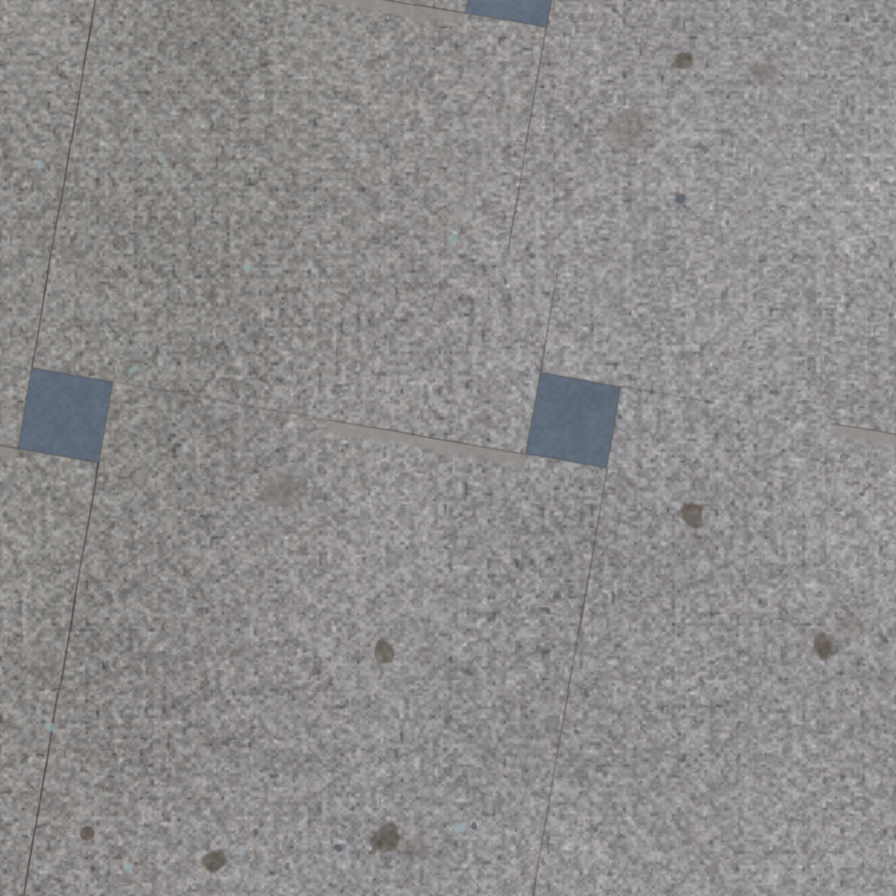
Give the GLSL for this texture, as a Shadertoy shader.

```glsl
const vec3 STONE_WARM = vec3(0.545, 0.538, 0.525);
const vec3 STONE_COOL = vec3(0.568, 0.560, 0.566);
const vec3 INSET      = vec3(0.385, 0.430, 0.485);
const vec3 JOINT      = vec3(0.300, 0.275, 0.260);
const vec3 GROUT      = vec3(0.565, 0.540, 0.515);
const vec3 STAIN      = vec3(0.310, 0.275, 0.235);
const vec3 FAINT      = vec3(0.450, 0.415, 0.385);
const vec3 PALE       = vec3(0.580, 0.680, 0.700);
const vec3 CHIP       = vec3(0.350, 0.380, 0.420);

const float TILT      = 0.171;                 // clockwise turn of the paving
const vec2  ORIGIN    = vec2(0.0727, 0.5365);  // centre of the first inset
const vec2  STEP_X    = vec2(0.560, 0.0911);   // inset to next inset, across
const vec2  STEP_Y    = vec2(-0.0911, 0.599);  // inset to next inset, up
const vec2  SLIP      = vec2(-0.059, -0.126);  // shift of the misplaced inset
const float INSET_HALF = 0.0458;
const float JOINT_HALF = 0.0011;
const vec2  ARM_LENGTH = vec2(0.236, 0.262);   // joint reach: across, up
const float GROUT_WIDTH = 0.018;

float hash(vec2 p) {
    return fract(sin(dot(p, vec2(127.1, 311.7))) * 43758.5453);
}

float noise(vec2 p) {
    vec2 i = floor(p), f = fract(p);
    f = f * f * (3.0 - 2.0 * f);
    return mix(mix(hash(i), hash(i + vec2(1, 0)), f.x),
               mix(hash(i + vec2(0, 1)), hash(i + vec2(1, 1)), f.x), f.y);
}

float fbm(vec2 p) {
    float sum = 0.0, amp = 0.5;
    for (int i = 0; i < 4; i++) {
        sum += amp * noise(p);
        p = p * 2.03 + 17.3;
        amp *= 0.5;
    }
    return sum / 0.9375;
}

// Irregular blots, at most one in each cell of a grid
float blots(vec2 p, float cells, float radius, float density, float soft, float seed) {
    vec2 id = floor(p * cells);
    vec2 key = id + seed;
    vec2 centre = (id + 0.25 + 0.5 * vec2(hash(key), hash(key + 31.7))) / cells;
    float r = radius * mix(0.5, 1.0, hash(key + 57.1));
    float d = length(p - centre) + (noise(p / radius * 1.6 + seed) - 0.5) * r * 0.8;
    return (1.0 - smoothstep(r * (1.0 - soft), r, d)) * step(hash(key + 83.9), density);
}

// Speckled granite with broad shifts of tone
vec3 granite(vec2 p, float grainAmount) {
    vec3 col = mix(STONE_WARM, STONE_COOL, smoothstep(0.2, 0.8, p.x - 0.5 * p.y + 0.35));
    col += 0.09 * (fbm(p * 5.0 + 3.0) - 0.5);
    float grain = 0.15 * (noise(p * 185.0) - 0.5) + 0.11 * (noise(p * 310.0 + 40.0) - 0.5);
    grain -= 0.09 * smoothstep(0.76, 0.95, noise(p * 165.0 + 9.0));
    grain += 0.07 * smoothstep(0.76, 0.95, noise(p * 150.0 + 71.0));
    vec3 tint = vec3(0.012, 0.0, -0.012) * (noise(p * 120.0 + 25.0) - 0.5);
    return col + (grain + tint) * grainAmount + 0.006;
}

void mainImage(out vec4 fragColor, in vec2 fragCoord) {
    vec2 p = fragCoord / iResolution.y;
    float px = 1.0 / iResolution.y;
    float c = cos(TILT), s = sin(TILT);
    vec2 local = mat2(c, s, -s, c) * (p - ORIGIN);
    float wobble = 0.003 * (fbm(p * 14.0) - 0.5);

    // Each inset sends four joints out from its corners, like a pinwheel
    float inset = 0.0, rim = 0.0, joint = 0.0, grout = 0.0, insetTone = 0.0;
    for (int j = -1; j <= 1; j++)
    for (int i = -1; i <= 2; i++) {
        vec2 q = local - float(i) * STEP_X - float(j) * STEP_Y;
        if (i == 1 && j == 1) q -= SLIP;
        bool worn = i == 1 && j == 0;

        vec2 a = abs(q + wobble * 0.5);
        float box = max(a.x, a.y) - INSET_HALF;
        float cover = 1.0 - smoothstep(-px, px, box);
        inset = max(inset, cover);
        insetTone += cover * 0.03 * (hash(vec2(i, j)) - 0.5);
        rim = max(rim, 1.0 - smoothstep(0.0, JOINT_HALF + px, abs(box)));

        for (int k = 0; k < 4; k++) {
            bool upright = k % 2 == 0;
            float reach = upright ? ARM_LENGTH.y : ARM_LENGTH.x;
            if (worn && k < 2) reach *= 0.48;
            float side = q.x + INSET_HALF + wobble;
            float along = q.y - INSET_HALF;
            float span = smoothstep(-px, px, along) * (1.0 - smoothstep(reach - 0.015, reach, along));
            float strength = upright ? (i < 1 ? 0.85 : 0.5) : (k == 3 ? 0.5 : 0.3);
            joint = max(joint, strength * span * (1.0 - smoothstep(0.0, JOINT_HALF + px, abs(side))));
            if (k == 3) {
                float band = smoothstep(-GROUT_WIDTH, -0.5 * GROUT_WIDTH, side) * (1.0 - smoothstep(-px, px, side));
                grout = max(grout, band * span);
            }
            q = vec2(-q.y, q.x);
        }
    }

    // Stone, smeared grout and joints
    vec3 col = granite(p, 1.0 - 0.65 * grout);
    col = mix(col, GROUT, 0.45 * grout);
    col = mix(col, JOINT, joint * mix(0.55, 1.0, noise(p * 22.0 + 5.0)));

    // Stains, pale specks and dark chips
    col = mix(col, FAINT, 0.4 * blots(p, 5.0, 0.030, 0.4, 0.8, 4.0));
    float pitted = mix(0.5, 1.0, noise(p * 170.0));
    col = mix(col, STAIN, 0.75 * pitted * blots(p, 6.0, 0.020, 0.12, 0.4, 12.0));
    col = mix(col, PALE, 0.6 * blots(p, 9.0, 0.009, 0.10, 0.6, 23.0));
    col = mix(col, CHIP, 0.8 * blots(p, 7.0, 0.008, 0.07, 0.5, 41.0));

    // Slate insets with a thin dark rim
    vec3 slate = INSET + insetTone + 0.05 * (fbm(p * 45.0) - 0.5) + 0.04 * (noise(p * 210.0) - 0.5);
    col = mix(col, slate, inset);
    col = mix(col, JOINT, 0.3 * rim);

    fragColor = vec4(clamp(col, 0.0, 1.0), 1.0);
}
```
